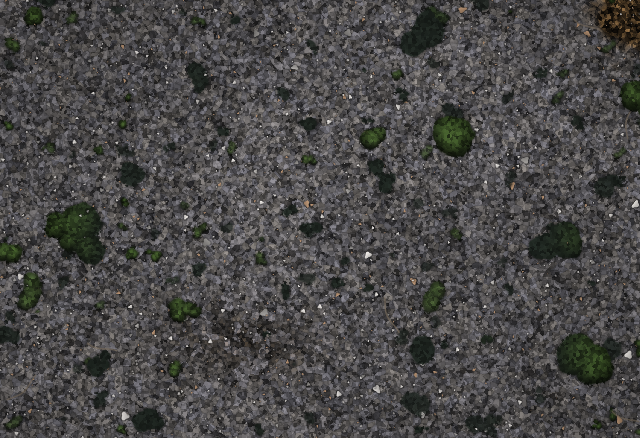
A Shadertoy shader for this texture:

```glsl
// Dark gritty ground with pale stone chips, black-green moss blots and brighter moss cushions.

const vec3 GROUND_COOL = vec3(0.300, 0.297, 0.318);
const vec3 GROUND_WARM = vec3(0.325, 0.312, 0.302);
const vec3 MOSS_DARK   = vec3(0.105, 0.130, 0.112);
const vec3 MOSS_LIVE   = vec3(0.205, 0.285, 0.130);
const vec3 SOIL        = vec3(0.230, 0.175, 0.110);
const vec3 CHIP_WHITE  = vec3(0.880, 0.865, 0.850);
const vec3 CHIP_TAN    = vec3(0.700, 0.560, 0.440);
const vec3 CHIP_GREY   = vec3(0.540, 0.530, 0.520);
const vec3 TWIG        = vec3(0.460, 0.410, 0.350);
const float FINE_GRAIN   = 150.0;  // grains per canvas height
const float COARSE_GRAIN = 68.0;
const float FINE_CONTRAST   = 0.80;
const float COARSE_CONTRAST = 0.55;
const float MOSS_CHANCE = 0.32;
const int TWIG_COUNT = 6;
const vec2 WET_CENTRE = vec2(0.56, 0.22);

vec2 hash2(vec2 c) {
    vec3 q = fract(c.xyx * vec3(0.1031, 0.1030, 0.0973));
    q += dot(q, q.yzx + 33.33);
    return fract((q.xx + q.yz) * q.zy);
}

mat2 rotation(float a) {
    return mat2(cos(a), sin(a), -sin(a), cos(a));
}

// Layered sines: slow irregular swell, about -1 to 1
float swell(vec2 p) {
    float sum = 0.0, amp = 0.5;
    for (int i = 0; i < 4; i++) {
        p = rotation(1.1) * p * 1.7 + 2.3;
        sum += amp * sin(p.x + 1.4 * sin(p.y));
        amp *= 0.65;
    }
    return sum;
}

// Cellular noise: nearest distance, gap to the border, two random values
vec4 cellular(vec2 p) {
    vec2 cell = floor(p), id = cell;
    float near = 9.0, second = 9.0;
    for (int y = -1; y <= 1; y++)
    for (int x = -1; x <= 1; x++) {
        vec2 c = cell + vec2(x, y);
        float d = length(c + hash2(c) - p);
        if (d < near) { second = near; near = d; id = c; }
        else second = min(second, d);
    }
    return vec4(near, second - near, hash2(id + 71.0));
}

// Clumps of round lobes: signed distance, height in lobe, liveliness, opacity
vec4 mossClumps(vec2 p, float scale, float chance, float seed) {
    vec2 q = p * scale + seed, cell = floor(q);
    vec4 best = vec4(9.0, 0.0, 0.0, 0.0);
    for (int y = -1; y <= 1; y++)
    for (int x = -1; x <= 1; x++) {
        vec2 c = cell + vec2(x, y), pick = hash2(c + 5.0);
        if (pick.x > chance) continue;
        vec2 centre = c + 0.2 + 0.6 * hash2(c + 13.0);
        float lobes = 1.0 + floor(pick.y * 4.0);
        for (float k = 0.0; k < lobes; k++) {
            vec2 h = hash2(c + 29.0 + k * 7.0);
            float r = mix(0.07, 0.18, h.x);
            vec2 off = q - centre - 0.16 * min(k, 1.0) * rotation(h.y * 6.28)[0];
            float d = length(off) - r;
            if (d < best.x) best = vec4(d, off.y / r, hash2(c + 43.0));
        }
    }
    best.x /= scale;
    return best;
}

// Angular stone chips, at most one per cell
vec3 addChips(vec3 col, vec2 p, float scale, float chance, float seed, float px) {
    vec2 q = rotation(seed) * p * scale + seed * 17.0, c = floor(q);
    vec2 pick = hash2(c + 3.0), shape = hash2(c + 19.0);
    if (pick.x > chance) return col;
    vec2 v = rotation(shape.x * 6.28) * (q - c - 0.3 - 0.4 * hash2(c + 37.0));
    v.y *= 1.0 + 0.7 * shape.y;
    float r = mix(0.065, 0.165, pick.y * pick.y);
    r *= 1.0 + 0.22 * sin(3.0 * atan(v.y, v.x) + shape.y * 9.0);
    float d = (length(v) - r) / scale;
    vec3 tint = mix(CHIP_GREY, CHIP_WHITE, smoothstep(0.25, 0.7, shape.x));
    tint = mix(tint, CHIP_TAN, step(0.72, shape.y));
    tint *= 0.92 + 0.3 * v.y / r * 0.4;
    col *= 1.0 - 0.3 * smoothstep(2.5 * px, 0.0, d);
    return mix(col, tint, smoothstep(0.7 * px, -0.7 * px, d));
}

void mainImage(out vec4 fragColor, in vec2 fragCoord) {
    vec2 p = fragCoord / iResolution.y;
    float aspect = iResolution.x / iResolution.y, px = 1.0 / iResolution.y;
    vec4 fine = cellular(p * FINE_GRAIN), coarse = cellular(p * COARSE_GRAIN + 9.0);
    float slow = swell(p * 3.0);

    // Gritty ground
    vec3 col = mix(GROUND_COOL, GROUND_WARM, coarse.w);
    float tone = 1.0 + FINE_CONTRAST * (fine.z - 0.5) + COARSE_CONTRAST * (coarse.z - 0.5);
    tone *= 0.84 + 0.18 * smoothstep(0.0, 0.3, coarse.y);
    col *= tone * (1.03 + 0.10 * slow);

    // Wet gravel hollow and soil in the upper right corner
    float wet = smoothstep(0.22, 0.02, length((p - WET_CENTRE) * vec2(0.8, 1.2)) + 0.05 * slow);
    col *= 1.0 - 0.65 * wet * smoothstep(0.35, 0.65, coarse.w);
    float soil = smoothstep(0.13, 0.07, length(p - vec2(aspect, 0.97)) + 0.03 * swell(p * 25.0));
    col = mix(col, SOIL * tone * tone, max(soil, 0.35 * wet * fine.w));

    col = addChips(col, p, 16.0, 0.13, 0.6, px);
    col = addChips(col, p, 34.0, 0.20, 1.9, px);
    col = addChips(col, p, 60.0, 0.16, 2.7, px);

    // Moss from small blots to large cushions
    vec2 ragged = p + 0.006 * vec2(swell(p * 22.0), swell(p * 22.0 + 40.0));
    float side = smoothstep(0.25, 0.5, abs(p.x / aspect - 0.5));
    for (int i = 0; i < 3; i++) {
        float scale = 16.0 / pow(2.1, float(i));
        vec4 m = mossClumps(ragged, scale, MOSS_CHANCE - 0.04 * float(2 - i), 11.0 + 8.0 * float(i));
        float d = m.x + 0.004 * (fine.z - 0.5);
        float live = smoothstep(0.45, 0.65, m.z + 0.25 * side - 0.12);
        float dome = smoothstep(0.0, 0.12 / scale, -d);
        vec3 moss = MOSS_DARK * (0.7 + 0.6 * fine.z);
        vec3 cushion = MOSS_LIVE * (0.45 + 0.55 * dome + 0.25 * m.y) * (0.55 + 0.9 * fine.z);
        moss = mix(moss, cushion, live);
        float opacity = mix(0.55 + 0.2 * float(i), 1.0, m.w);
        col *= 1.0 - 0.25 * smoothstep(0.008, 0.0, d);
        col = mix(col, moss, min(opacity, 1.0) * smoothstep(px, -px, d));
    }
    col = addChips(col, p, 48.0, 0.05, 4.1, px);

    // Thin bent twigs
    for (int i = 0; i < TWIG_COUNT; i++) {
        vec2 h = hash2(vec2(i, 61.0)), g = hash2(vec2(i, 83.0));
        vec2 v = rotation(g.x * 6.28) * (p - h * vec2(aspect, 1.0));
        v.y += 0.006 * sin(v.x * 60.0 + g.y * 6.0);
        float d = length(vec2(max(abs(v.x) - 0.02 - 0.03 * g.y, 0.0), v.y)) - 0.0012;
        col = mix(col, TWIG, 0.7 * smoothstep(px, -0.5 * px, d));
    }

    // Darker corners
    vec2 rim = p / vec2(aspect, 1.0) - 0.5;
    col *= 1.06 - 0.38 * dot(rim, rim);
    fragColor = vec4(clamp(col, 0.0, 1.0), 1.0);
}
```
